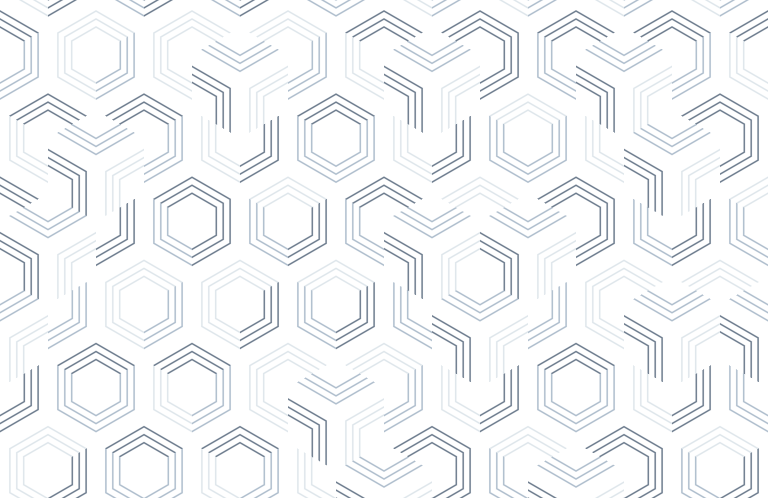
A WebGL 2 fragment shader for this pattern:

```glsl
#version 300 es
precision highp float;

#define TILES_ACROSS 8.0
#define RING_COUNT 3
#define INNER_RING 0.253
#define RING_STEP 0.072
#define LINE_WIDTH 0.0155
#define SEED 17.0
#define PAPER vec3(1.0)
#define DARK vec3(0.42, 0.48, 0.55)
#define MEDIUM vec3(0.68, 0.74, 0.80)
#define LIGHT vec3(0.87, 0.90, 0.92)

uniform vec2 u_resolution;
out vec4 fragColor;

const float SQRT3 = 1.7320508;
const float THIRD_TURN = 2.0943951;

float hash(vec2 cell) {
    vec3 p = fract(vec3(cell.xyx) * 0.1031 + SEED * 0.137);
    p += dot(p, p.yzx + 33.33);
    return fract((p.x + p.y) * p.z);
}

// Centre of the nearest pointy-top hexagon of unit width
vec2 hexCentre(vec2 p) {
    vec2 period = vec2(1.0, SQRT3);
    vec2 a = round(p / period) * period;
    vec2 b = (floor(p / period) + 0.5) * period;
    return distance(p, a) < distance(p, b) ? a : b;
}

vec3 pattern(vec2 p, float pixel) {
    vec2 centre = hexCentre(p);
    vec2 q = p - centre;
    vec2 cell = round(centre * vec2(2.0, 2.0 / SQRT3));

    // Each tile turns by -60, 0 or +60 degrees
    float turn = floor(hash(cell + 50.0) * 3.0) - 1.0;

    // Fold the three rhombi of the tile onto the top one
    float sector = floor(atan(q.x, q.y) / THIRD_TURN - 0.5 * turn + 0.5);
    float angle = (sector + 0.5 * turn) * THIRD_TURN;
    float c = cos(angle), s = sin(angle);
    vec2 v = vec2(c * q.x - s * q.y, s * q.x + c * q.y);
    v.y -= 1.0 / SQRT3;

    // Nested chevrons are parts of hexagon rings around the tile corner
    float apothem = dot(vec2(abs(v.x), -v.y), vec2(0.5, 0.5 * SQRT3));
    float ink = 0.0;
    for (int i = 0; i < RING_COUNT; i++) {
        float d = abs(apothem - INNER_RING - float(i) * RING_STEP);
        float edge = d - 0.5 * LINE_WIDTH;
        ink = max(ink, 1.0 - smoothstep(-0.5 * pixel, 0.5 * pixel, edge));
    }

    float shade = mod(sector + 3.0, 3.0);
    vec3 lineColor = shade < 0.5 ? MEDIUM : (shade < 1.5 ? LIGHT : DARK);
    return mix(PAPER, lineColor, ink);
}

void main() {
    float pixel = TILES_ACROSS / u_resolution.x;
    vec3 color = vec3(0.0);

    // Four samples smooth the line ends
    for (int i = 0; i < 4; i++) {
        vec2 offset = vec2(i % 2, i / 2) * 0.5 - 0.25;
        vec2 p = (gl_FragCoord.xy + offset - 0.5 * u_resolution) * pixel;
        color += pattern(p + vec2(0.5, 0.0), pixel);
    }
    fragColor = vec4(color * 0.25, 1.0);
}
```
